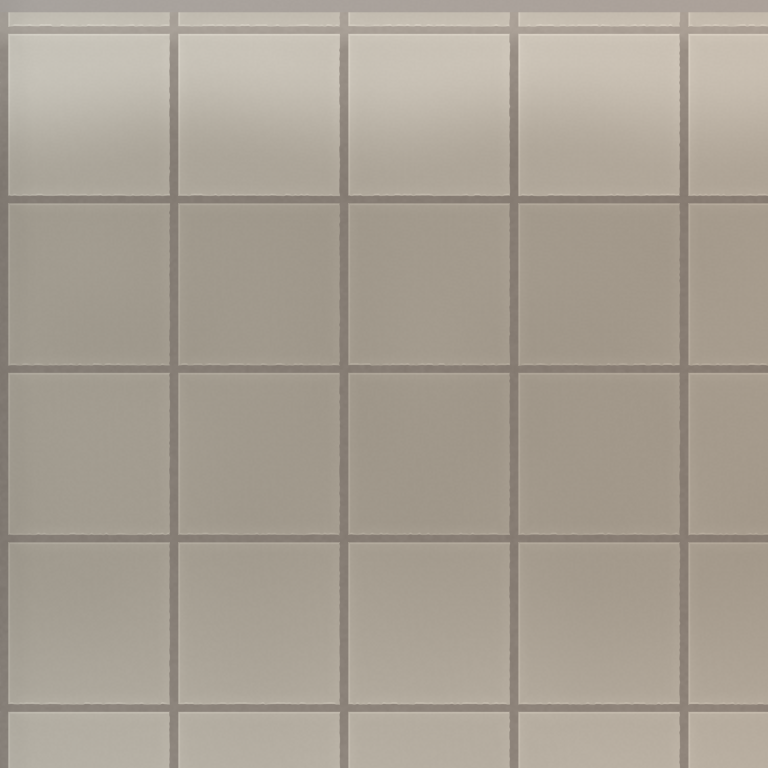
Reproduce this texture procedurally as a Shadertoy shader.

```glsl
const vec2 PITCH = vec2(0.2214, 0.2207);   // tile spacing
const vec2 ORIGIN = vec2(0.2266, 0.0780);  // centre of one joint crossing
const vec2 JOINT = vec2(0.0112, 0.0098);   // joint widths
const float CAP_Y = 0.984;                 // lower edge of the top band
const float RAGGED = 0.0011;               // roughness of the joint edges
const float RIM = 0.0013;                  // width of the glazed rim
const float TILE_VARIATION = 0.012;
const float GRAIN = 0.010;

const vec3 TILE = vec3(0.635, 0.602, 0.553);
const vec3 TILE_LIT = vec3(0.785, 0.758, 0.715);
const vec3 GROUT = vec3(0.525, 0.488, 0.455);
const vec3 GROUT_LIT = vec3(0.680, 0.645, 0.610);
const vec3 CAP = vec3(0.665, 0.635, 0.612);
const vec3 COOL = vec3(0.988, 1.004, 1.010);
const vec3 WARM = vec3(1.012, 0.996, 0.982);

float hash(vec2 p) {
    return fract(sin(dot(p, vec2(127.1, 311.7))) * 43758.5453);
}

float noise(vec2 p) {
    vec2 i = floor(p), f = fract(p);
    f = f * f * (3.0 - 2.0 * f);
    return mix(mix(hash(i), hash(i + vec2(1, 0)), f.x),
               mix(hash(i + vec2(0, 1)), hash(i + vec2(1, 1)), f.x), f.y);
}

// Reflected light: a broad glow above, a weaker one below
float glow(vec2 p) {
    float wave = 0.012 * sin(p.x * 14.0 + 1.0);
    float upper = smoothstep(0.775, 0.925, p.y + wave);
    float lower = 0.55 * smoothstep(0.32, -0.08, p.y);
    return upper + lower;
}

void mainImage(out vec4 fragColor, in vec2 fragCoord) {
    vec2 p = fragCoord / iResolution.xy;
    float aa = 0.75 / min(iResolution.x, iResolution.y);

    // Tile grid
    vec2 grid = (p - ORIGIN) / PITCH;
    vec2 cell = floor(grid);
    vec2 local = (fract(grid) - 0.5) * PITCH;
    vec2 edge = 0.5 * (PITCH - JOINT) - abs(local);  // positive inside a tile

    // Chipped right and lower edges
    vec2 chips = vec2(noise(vec2(p.y * 260.0, cell.x)), noise(vec2(p.x * 260.0, cell.y + 31.0)));
    vec2 chippedSide = vec2(step(0.0, local.x), step(local.y, 0.0));
    edge -= RAGGED * (chips - 0.4) * chippedSide;
    float inside = min(edge.x, edge.y);

    // Glaze, with a step in brightness between rows
    float light = glow(p);
    float rowLift = 0.28 * step(2.5, cell.y) + 0.10 * step(cell.y, -0.5);
    float tileLight = clamp(light + rowLift * (1.0 - light), 0.0, 1.0);
    tileLight *= cell.y > 3.5 ? 0.85 : 1.0;
    vec3 tile = mix(TILE, TILE_LIT, tileLight);
    tile += TILE_VARIATION * (hash(cell + 7.0) - 0.5);
    tile += 0.014 * (noise(p * 9.0) - 0.5);
    tile += 0.014 * (1.0 - smoothstep(0.0, 0.018, inside));

    // Thin bright rim, broken along the chipped sides
    vec2 rim = (1.0 - smoothstep(vec2(RIM), vec2(RIM + 2.0 * aa), edge))
             * mix(vec2(1.0), vec2(0.1, 1.5) * chips, chippedSide);
    tile += 0.045 * max(rim.x, rim.y);

    // Grout, brightest near the top band
    float groutLight = 0.45 * light + 0.45 * smoothstep(0.93, 0.965, p.y);
    vec3 grout = mix(GROUT, GROUT_LIT, clamp(groutLight, 0.0, 1.0));
    grout += 0.02 * (noise(p * 180.0) - 0.5);

    vec3 color = mix(grout, tile, smoothstep(-aa, aa, inside));
    color = mix(color, CAP, smoothstep(CAP_Y - aa, CAP_Y + aa, p.y));

    // Overall tint, dim left border and fine grain
    color *= mix(COOL, WARM, p.x);
    color *= 1.0 - 0.035 * (1.0 - smoothstep(0.0, 0.05, p.x));
    color += GRAIN * (noise(p * 400.0) - 0.5);
    fragColor = vec4(color, 1.0);
}
```
